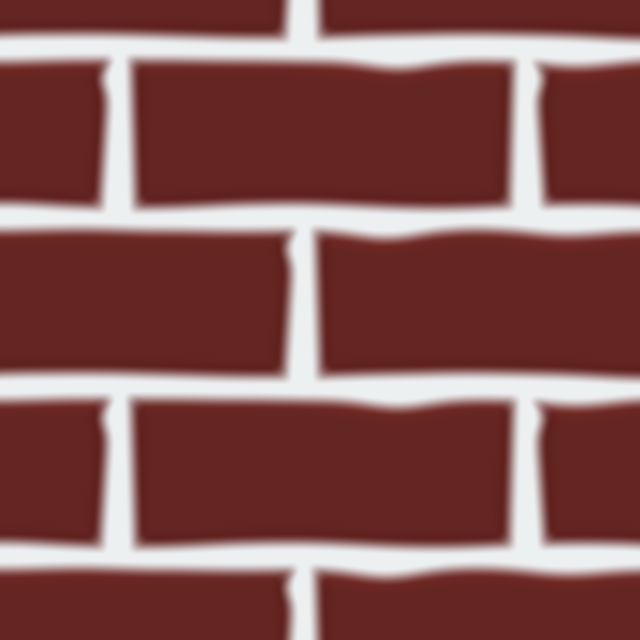
Reproduce this pattern procedurally as a Shadertoy shader.

```glsl
// Dark red running-bond brick wall with uneven, softly edged white mortar.

const float TAU = 6.2832;
const float ROW_HEIGHT = 0.2648;
const float BRICK_PITCH = 0.638;
const float FIRST_BED = 0.0762;     // top bed joint, measured downward
const float FIRST_JOINT = 0.185;    // first upright joint of an even row
const float ROW_SHIFT = 0.288;      // sideways shift of odd rows
const float EDGE_SOFTNESS = 0.0145;

const vec3 MORTAR = vec3(0.93, 0.942, 0.947);
const vec3 BRICK = vec3(0.392, 0.148, 0.132);
const vec3 LIT_EDGE = vec3(0.45, 0.155, 0.138);
const vec3 DARK_EDGE = vec3(0.355, 0.105, 0.1);

float hash(vec2 p) {
    vec3 q = fract(vec3(p.xyx) * 0.1031);
    q += dot(q, q.yzx + 33.33);
    return fract((q.x + q.y) * q.z);
}

// Smooth one-dimensional noise from -1 to 1
float wave(float x, float seed) {
    float cell = floor(x);
    float t = smoothstep(0.0, 1.0, x - cell);
    return 2.0 * mix(hash(vec2(cell, seed)), hash(vec2(cell + 1.0, seed)), t) - 1.0;
}

float bump(float x, float center, float width) {
    float d = (x - center) / width;
    return exp(-d * d);
}

float smoothMin(float a, float b, float k) {
    float h = max(k - abs(a - b), 0.0) / k;
    return min(a, b) - 0.25 * h * h * k;
}

// Distance outside an upright joint: it widens downward, with a chip on one side
float jointDistance(float x, float down) {
    float chippedSide = 0.0135 + 0.0145 * down + 0.0095 * bump(down, 0.11, 0.11);
    float plainSide = 0.0205 + 0.0065 * down;
    return max(-x - chippedSide, x - plainSide);
}

// Distances inside the brick from its top, bottom and nearest end
vec3 brickDistances(vec2 p) {
    float rowPos = (p.y - FIRST_BED) / ROW_HEIGHT;
    float row = floor(rowPos);
    float y = (rowPos - row) * ROW_HEIGHT;
    float parity = mod(row, 2.0);

    float x = p.x - FIRST_JOINT - parity * ROW_SHIFT;
    float joint = floor(x / BRICK_PITCH + 0.5);
    x -= joint * BRICK_PITCH;
    float mirrored = (1.0 - parity) * mod(joint, 2.0);
    x *= 1.0 - 2.0 * mirrored;

    // Sagging upper edges and gently waving lower edges
    float shift = 0.02 * (1.0 - parity);
    float sag = 0.0105 * bump(p.x, 0.602 + shift, 0.065)
              + 0.0075 * bump(p.x, 0.887 + shift, 0.075);
    float top = 0.0195 + sag + 0.0025 * wave(p.x * 8.0, parity + 3.0);
    float crest = mix(0.456, 0.13, parity);
    float swell = cos(TAU * (p.x - crest) / mix(0.45, 0.6, parity));
    float bottom = 0.02 + 0.0035 * swell + 0.0015 * wave(p.x * 9.0, parity + 11.0);

    float down = clamp((y - 0.0215) / (ROW_HEIGHT - 0.043), 0.0, 1.0);
    return vec3(y - top, ROW_HEIGHT - y - bottom, jointDistance(x, down));
}

vec3 brickColor(vec3 d, vec2 p) {
    float lit = 1.0 - smoothstep(0.005, 0.032, d.x);
    float dark = 1.0 - smoothstep(0.004, 0.03, min(d.y, d.z));
    vec3 color = mix(BRICK, LIT_EDGE, lit * (0.75 + 0.25 * wave(p.x * 9.0, 5.0)));
    return mix(color, DARK_EDGE, 0.7 * dark);
}

void mainImage(out vec4 fragColor, in vec2 fragCoord) {
    vec2 p = fragCoord / iResolution.y;
    p.y = 1.0 - p.y;

    vec3 d = brickDistances(p);
    float inside = smoothMin(min(d.x, d.y), d.z, 0.014);
    float soft = max(EDGE_SOFTNESS, 1.0 / iResolution.y);
    float coverage = smoothstep(-soft, soft, inside);

    fragColor = vec4(mix(MORTAR, brickColor(d, p), coverage), 1.0);
}
```
